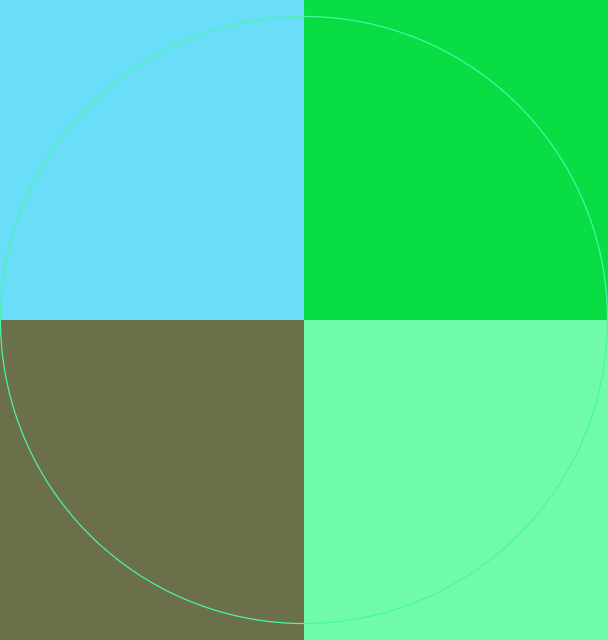
This background is drawn by a WebGL 1 fragment shader. Its source:

```glsl
precision highp float;

uniform vec2 u_resolution;

#define SKY vec3(0.416, 0.867, 0.973)
#define GREEN vec3(0.031, 0.867, 0.267)
#define OLIVE vec3(0.420, 0.440, 0.290)
#define MINT vec3(0.435, 0.984, 0.663)
#define RING_COLOR vec3(0.270, 0.970, 0.650)
#define RING_RADIUS 0.4992
#define RING_WIDTH 0.002

// Antialiased coverage of the side where the distance is positive
float coverage(float dist, float pixel) {
  return clamp(dist / pixel + 0.5, 0.0, 1.0);
}

void main() {
  // Centred coordinates, in units of the shorter side
  float side = min(u_resolution.x, u_resolution.y);
  float pixel = 1.0 / side;
  vec2 p = (gl_FragCoord.xy - 0.5 * u_resolution) / side;

  // Four flat quadrants
  float right = coverage(p.x, pixel);
  float upper = coverage(p.y, pixel);
  vec3 color = mix(mix(OLIVE, MINT, right), mix(SKY, GREEN, right), upper);

  // Thin ring touching the shorter sides
  float ringDist = abs(length(p) - RING_RADIUS);
  color = mix(color, RING_COLOR, coverage(0.5 * RING_WIDTH - ringDist, pixel));

  gl_FragColor = vec4(color, 1.0);
}
```
